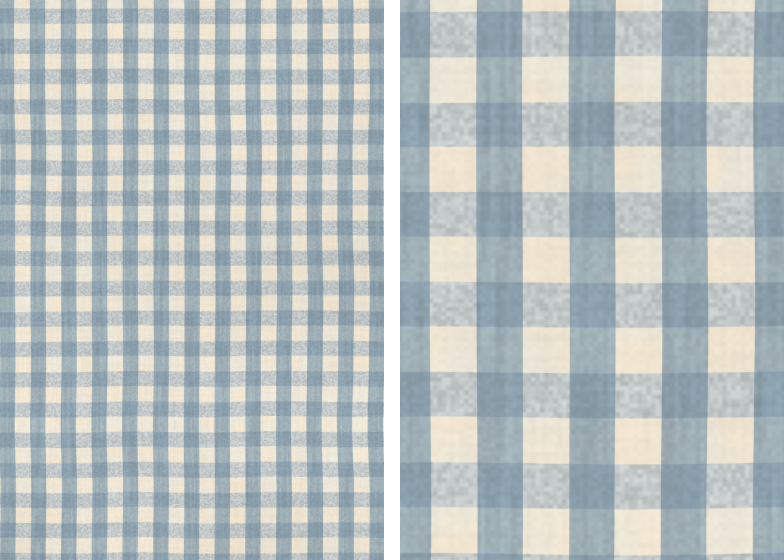
Left, the full canvas; right, a detail of the centre.
This pattern is drawn by a WebGL 2 fragment shader. Its source:

```glsl
#version 300 es
precision highp float;
// Woven gingham cloth: blue warp stripes crossed by paler weft bands on cream.

#define REPEATS vec2(12.485, 18.52)   // checks across and down
#define PHASE vec2(0.236, 0.98)       // centre of the first blue stripe, in repeats
#define STRIPE_WIDTH 0.495            // blue share of each repeat
#define THREADS 18.0                  // threads per repeat
#define WOBBLE 0.035                  // wander of the stripes, in repeats
#define STREAK 0.045                  // tone change from thread to thread
#define GRAIN 0.045                   // tone change from stitch to stitch
#define SHADE 0.02                    // broad unevenness of the cloth

uniform vec2 u_resolution;
out vec4 outColor;

const vec3 CREAM = vec3(0.94, 0.895, 0.815);
const vec3 PALE_CREAM = vec3(0.91, 0.90, 0.85);
const vec3 WEFT_BLUE = vec3(0.76, 0.78, 0.78);
const vec3 WARP_BLUE = vec3(0.625, 0.687, 0.714);
const vec3 CROSS_BLUE = vec3(0.542, 0.622, 0.670);

float hash(vec2 p) {
    uvec2 q = uvec2(ivec2(p)) * uvec2(1597334673u, 3812015801u);
    uint h = (q.x ^ q.y) * 1597334673u;
    h = (h ^ (h >> 16)) * 2246822519u;
    return float((h ^ (h >> 13)) >> 8) / 16777216.0;
}

// Smooth value noise in 0..1
float noise(vec2 p) {
    vec2 cell = floor(p);
    vec2 f = fract(p);
    f = f * f * (3.0 - 2.0 * f);
    float low = mix(hash(cell), hash(cell + vec2(1, 0)), f.x);
    float high = mix(hash(cell + vec2(0, 1)), hash(cell + vec2(1, 1)), f.x);
    return mix(low, high, f.y);
}

float signedNoise(vec2 p) {
    return 2.0 * noise(p) - 1.0;
}

// Coverage of a repeating stripe centred on whole numbers
float stripe(float x, float blur) {
    float d = abs(fract(x + 0.5) - 0.5) - 0.5 * STRIPE_WIDTH;
    return 1.0 - smoothstep(-blur, blur, d);
}

void main() {
    vec2 uv = gl_FragCoord.xy / u_resolution;
    vec2 checks = uv * REPEATS;
    vec2 pixel = REPEATS / u_resolution;

    // Stripes drift a little along their length
    vec2 drift = vec2(signedNoise(vec2(checks.y * 0.4, floor(checks.x) + 7.0)),
                      signedNoise(vec2(checks.x * 0.4, floor(checks.y) + 61.0)));
    drift = WOBBLE * vec2(signedNoise(checks.yx * vec2(0.45, 0.25) + 7.0),
                          signedNoise(checks * vec2(0.45, 0.25) + 61.0)) + 0.004 * drift;
    vec2 cloth = checks - PHASE + drift;
    float warp = stripe(cloth.x, 0.8 * pixel.x);
    float weft = stripe(cloth.y, 0.8 * pixel.y);

    // Long threads and single stitches
    vec2 thread = checks * THREADS;
    float warpStreak = signedNoise(thread * vec2(1.0, 0.05) + 13.0);
    float weftStreak = signedNoise(thread * vec2(0.05, 1.0) + 29.0);
    float stitch = signedNoise(thread * 1.15 + 41.0);

    // Four colours of the weave
    float paleness = smoothstep(0.35, 0.75, noise(checks * vec2(2.3, 1.9) + 83.0)) * 0.7;
    vec3 ground = mix(CREAM, PALE_CREAM, paleness);
    vec3 weftOnly = WEFT_BLUE + 0.03 * stitch;
    vec3 color = mix(mix(ground, weftOnly, weft),
                     mix(WARP_BLUE, CROSS_BLUE, weft), warp);

    // Thread relief shows most on the blue yarn
    float relief = STREAK * (warpStreak * mix(0.3, 1.0, warp)
                           + weftStreak * mix(0.2, 0.5, weft));
    relief += GRAIN * stitch * mix(0.3, 0.8, max(warp, weft));
    float shade = SHADE * signedNoise(uv * vec2(3.0, 4.0) + 5.0);
    color *= 1.0 + relief + shade;

    outColor = vec4(clamp(color, 0.0, 1.0), 1.0);
}
```
